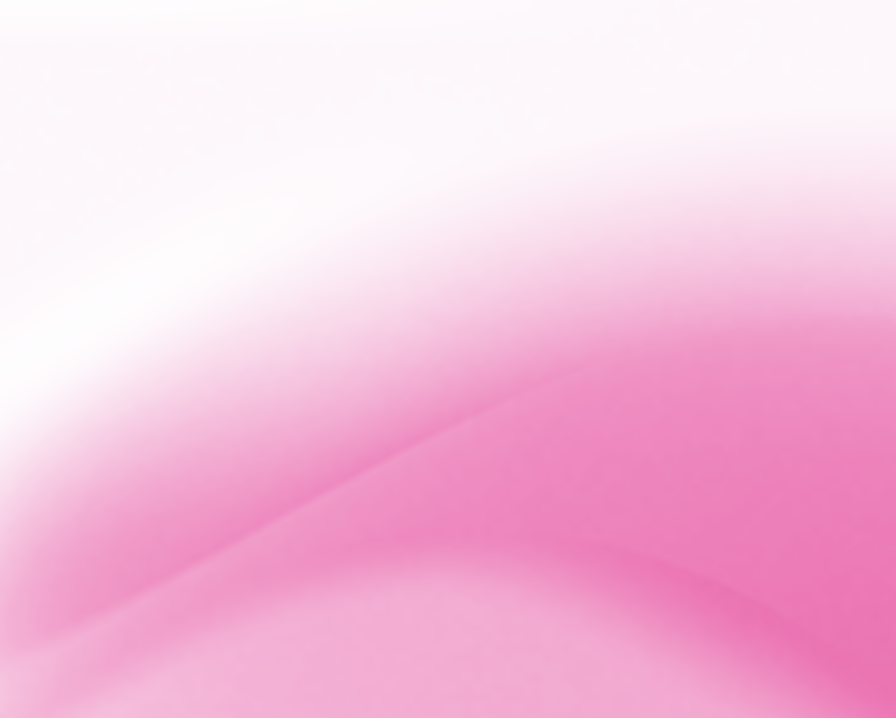
Give the GLSL for this background, as a Shadertoy shader.

```glsl
// Soft pink silk folds sweeping up to the right beneath a pale, misty white sky.

const vec3 DEEP_PINK  = vec3(0.922, 0.460, 0.705);
const vec3 MIST_WHITE = vec3(0.992, 0.970, 0.984);
const float DEEP_TONE  = 0.46;   // tone that maps to DEEP_PINK
const float WHITE_TONE = 0.97;   // tone that maps to MIST_WHITE
const float CREASE_SOFTNESS = 0.008;
const float FOLD_SOFTNESS   = 0.007;
const float GRAIN_AMOUNT    = 0.010;
const vec2  GRAIN_SCALE     = vec2(90.0, 72.0);

// Hash without sine
float hash(vec2 p) {
    vec3 q = fract(vec3(p.xyx) * 0.1031);
    q += dot(q, q.yzx + 33.33);
    return fract((q.x + q.y) * q.z);
}

float valueNoise(vec2 p) {
    vec2 cell = floor(p), f = fract(p);
    f = f * f * (3.0 - 2.0 * f);
    float low  = mix(hash(cell), hash(cell + vec2(1, 0)), f.x);
    float high = mix(hash(cell + vec2(0, 1)), hash(cell + vec2(1, 1)), f.x);
    return mix(low, high, f.y);
}

// Heights of the guiding curves
float creaseHeight(float x) { return 0.070 + x * (0.59 + x * (0.40 - 0.50 * x)); }
float mistHeight(float x)   { return 0.46 + x * (0.85 - 0.43 * x); }
float foldHeight(float x)   { return 0.265 - 1.03 * (x - 0.53) * (x - 0.53); }

// Veil rising from the crease into the mist
float veilTone(float x, float rise) {
    float h = clamp(rise, 0.0, 1.0);
    float base = 0.515 + 0.20 * exp(-9.0 * x) + 0.15 * smoothstep(0.35, 1.0, x);
    float lateFade  = smoothstep(0.15, 1.0, h);
    float earlyFade = 1.0 - pow(1.0 - h, 1.6);
    float fade = mix(lateFade, earlyFade, smoothstep(0.0, 0.45, x));
    return mix(base, WHITE_TONE, fade);
}

// Sheet below the crease, deepening with depth toward the right
float sheetTone(float x, float depth) {
    float d = max(depth, 0.0);
    float right = smoothstep(0.6, 1.0, x);
    float shade = 0.12 * (1.0 - exp(-d / 0.12)) + 0.12 * d;
    float ridge = 0.02 * exp(-d / 0.015) * smoothstep(0.2, 0.5, x);
    return 0.575 + 0.06 * right + 0.21 * exp(-6.0 * x)
         - mix(0.5, 1.0, right) * shade + ridge;
}

// Lower fold: dark along its rim, paler inside
float foldTone(float x, float depth, float sheet) {
    float rim = mix(0.53, 0.455, smoothstep(0.5, 0.85, x));
    rim = mix(sheet, rim, smoothstep(0.3, 0.55, x));
    float inner = 0.66 + 0.16 * exp(-5.0 * x);
    float width = mix(0.10, 0.21, smoothstep(0.45, 0.85, x));
    return mix(rim, inner, smoothstep(0.0, width, depth));
}

void mainImage(out vec4 fragColor, in vec2 fragCoord) {
    vec2 uv = fragCoord / iResolution.xy;
    float crease = creaseHeight(uv.x);
    float mist = mistHeight(uv.x);
    float creaseDepth = crease - uv.y;
    float foldDepth = foldHeight(uv.x) - uv.y;

    // Layers
    float veil = veilTone(uv.x, -creaseDepth / (mist - crease));
    float sheet = sheetTone(uv.x, creaseDepth);
    float fold = foldTone(uv.x, foldDepth, sheet);
    float below = mix(sheet, fold, smoothstep(-FOLD_SOFTNESS, FOLD_SOFTNESS, foldDepth));
    float soft = CREASE_SOFTNESS + 0.025 * exp(-8.0 * uv.x);
    float tone = mix(veil, below, smoothstep(-soft, soft, creaseDepth));

    // Faint mottling, strongest in the pink
    float pinkness = 1.0 - smoothstep(0.80, WHITE_TONE, tone);
    tone += GRAIN_AMOUNT * (valueNoise(uv * GRAIN_SCALE) - 0.5) * (0.2 + pinkness);

    vec3 color = mix(DEEP_PINK, MIST_WHITE, (tone - DEEP_TONE) / (WHITE_TONE - DEEP_TONE));

    // Clean white glow along the mist line and in the upper left corner
    float band = (uv.y - mist - 0.02) / 0.07;
    float glow = exp(-band * band) * (1.0 - smoothstep(0.1, 0.6, uv.x));
    glow += smoothstep(0.93, 1.0, uv.y) * (1.0 - smoothstep(0.1, 0.8, uv.x));
    color = mix(color, vec3(1.0), 0.7 * clamp(glow, 0.0, 1.0));

    fragColor = vec4(clamp(color, 0.0, 1.0), 1.0);
}
```
